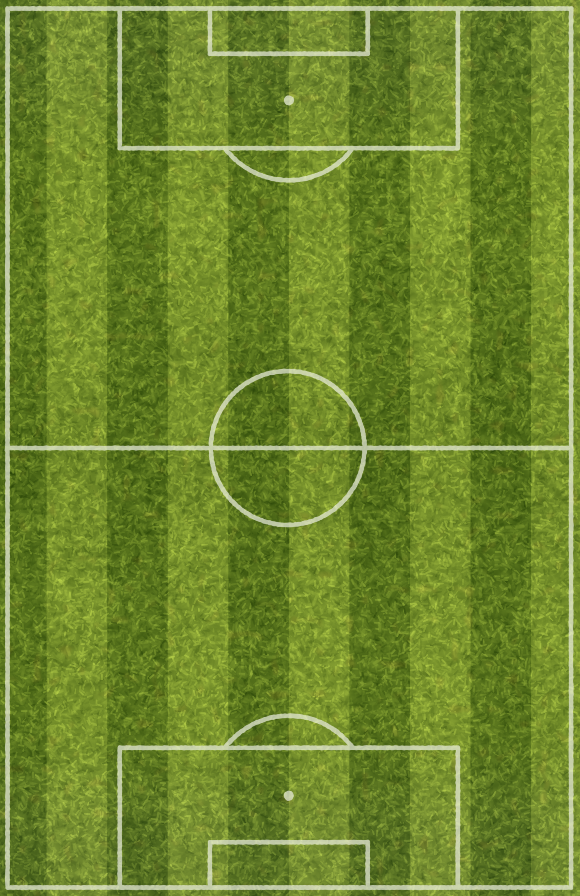
Reproduce this texture procedurally as a WebGL 2 fragment shader.

```glsl
#version 300 es
precision highp float;
// A striped grass football pitch seen from above, with pale painted markings.
// Turf is layered random blades over gradient noise; the markings are distance
// functions, folded about the pitch centre so that both halves share them.

uniform vec2 u_resolution;
out vec4 fragColor;

const float ASPECT = 0.6484;            // pitch width over height
const vec2 CENTRE = vec2(0.3229, 0.5);
const float STRIPE_WIDTH = 0.0677;
const float LINE_HALF = 0.0026;
const vec3 DARK_TURF = vec3(0.372, 0.480, 0.125);
const vec3 LIGHT_TURF = vec3(0.492, 0.594, 0.182);
const vec3 BLADE_TINT = vec3(0.185, 0.185, 0.085);
const vec3 PAINT = vec3(0.93, 0.94, 0.88);

vec2 hash2(vec2 p) {
  vec3 q = fract(vec3(p.xyx) * vec3(0.1031, 0.1030, 0.0973));
  q += dot(q, q.yzx + 33.33);
  return fract((q.xx + q.yz) * q.zy);
}

float gradientDot(vec2 cell, vec2 offset) {
  float a = 6.2832 * hash2(cell).x;
  return dot(vec2(cos(a), sin(a)), offset);
}

float gradientNoise(vec2 p) {
  vec2 i = floor(p), f = p - i;
  vec2 u = f * f * f * (f * (f * 6.0 - 15.0) + 10.0);
  vec2 e = vec2(1.0, 0.0);
  float low = mix(gradientDot(i, f), gradientDot(i + e, f - e), u.x);
  float high = mix(gradientDot(i + e.yx, f - e.yx), gradientDot(i + 1.0, f - 1.0), u.x);
  return mix(low, high, u.y);
}

float segmentDistance(vec2 p, vec2 halfAxis) {
  float t = clamp(dot(p, halfAxis) / dot(halfAxis, halfAxis), -1.0, 1.0);
  return length(p - t * halfAxis);
}

float boxDistance(vec2 p, vec2 halfSize) {
  vec2 d = abs(p) - halfSize;
  return length(max(d, 0.0)) + min(max(d.x, d.y), 0.0);
}

// One short blade per cell, painted over its neighbours; result in -1..1
float bladeLayer(vec2 p, float seed) {
  vec2 cell = floor(p);
  float shade = -0.35;
  for (int y = -1; y <= 1; y++) {
    for (int x = -1; x <= 1; x++) {
      vec2 id = cell + vec2(x, y);
      vec2 place = hash2(id + seed);
      vec2 look = hash2(id + seed + 57.0);
      float angle = 3.1416 * look.x;
      vec2 halfAxis = 0.6 * vec2(cos(angle), sin(angle));
      float d = segmentDistance(p - id - place, halfAxis);
      shade = mix(shade, look.y * 2.0 - 1.0, smoothstep(0.36, 0.1, d));
    }
  }
  return shade;
}

float turfShade(vec2 p) {
  float fine = bladeLayer(p * 230.0, 11.0);
  float coarse = bladeLayer(p * 135.0 + 3.7, 83.0);
  float tufts = gradientNoise(p * vec2(75.0, 95.0));
  float patches = gradientNoise(p * vec2(9.0, 14.0) + 5.0);
  float bands = cos(6.2832 * (p.y - 0.25) / 0.488);
  return 0.5 * fine + 0.38 * coarse + 0.5 * tufts + 0.2 * patches + 0.08 * bands;
}

vec3 turfColour(vec2 p, float pixel) {
  // Alternating mown stripes, with a pale edge softened to one pixel
  float phase = mod(p.x - CENTRE.x, 2.0 * STRIPE_WIDTH) - 0.5 * STRIPE_WIDTH;
  float edge = 0.5 * STRIPE_WIDTH - abs(phase);
  float wrapEdge = abs(phase) - 1.5 * STRIPE_WIDTH;
  float light = smoothstep(-pixel, pixel, max(edge, wrapEdge));
  vec3 colour = mix(DARK_TURF, LIGHT_TURF, light) + BLADE_TINT * turfShade(p);
  // Dry flecks, and slightly greyer grass near both goals
  float dry = smoothstep(0.2, 0.6, gradientNoise(p * 60.0 + 40.0));
  float ends = smoothstep(0.3, 0.45, abs(p.y - CENTRE.y));
  return colour + dry * vec3(0.05, 0.01, 0.01) + ends * vec3(0.012, 0.006, 0.03);
}

float markingDistance(vec2 p) {
  vec2 c = p - CENTRE;
  vec2 q = abs(c);
  float border = abs(boxDistance(c - vec2(0.0005, 0.0), vec2(0.315, 0.4905)));
  float halfway = max(q.y, q.x - 0.315);
  float circle = abs(length(c + vec2(0.0013, 0.0)) - 0.0859);
  float penaltyBox = abs(boxDistance(q - vec2(0.0, 0.4126), vec2(0.189, 0.078)));
  float goalBox = abs(boxDistance(q - vec2(0.0, 0.4653), vec2(0.0882, 0.0253)));
  float spotRange = length(q - vec2(0.0, 0.388));
  float arc = max(abs(spotRange - 0.0892), q.y - 0.3346);
  float lines = min(min(border, halfway), min(circle, arc));
  lines = min(lines, min(penaltyBox, goalBox)) - LINE_HALF;
  return min(lines, spotRange - 0.0056);
}

void main() {
  vec2 p = gl_FragCoord.xy / u_resolution * vec2(ASPECT, 1.0);
  float pixel = 1.0 / u_resolution.y;
  vec3 colour = turfColour(p, 0.6 * pixel);
  // Translucent paint with edges frayed by the grass
  float fray = 0.0007 * gradientNoise(p * 260.0);
  float paint = smoothstep(0.6 * pixel, -0.6 * pixel, markingDistance(p) + fray);
  colour = mix(colour, PAINT, 0.7 * paint);
  fragColor = vec4(clamp(colour, 0.0, 1.0), 1.0);
}
```
